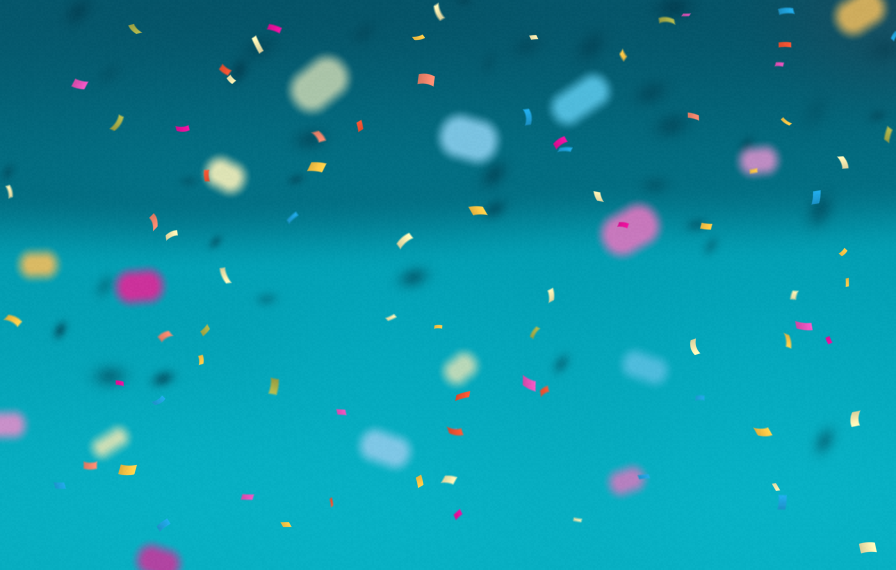
This background is drawn by a WebGL 2 fragment shader. Its source:

```glsl
#version 300 es
precision highp float;

uniform vec2 u_resolution;
out vec4 outColor;

// Lengths are fractions of the canvas height.
const int PIECE_COUNT = 84;
const int BOKEH_COUNT = 16;
const int SHADOW_COUNT = 36;
const vec2 PIECE_HALF_SIZE = vec2(0.0125, 0.0080);
const vec2 BOKEH_HALF_SIZE = vec2(0.048, 0.036);
const float PIECE_BLUR = 0.0022;
const float BOKEH_BLUR = 0.015;
const float SHADOW_RADIUS = 0.021;
const float SHADOW_STRENGTH = 0.55;
const float GRAIN = 0.014;
const float GRAIN_SCALE = 320.0;

const vec3 WALL_TOP = vec3(0.020, 0.335, 0.415);
const vec3 WALL_SHADE = vec3(0.010, 0.435, 0.515);
const vec3 WALL_LIT = vec3(0.010, 0.625, 0.705);
const vec3 WALL_BOTTOM = vec3(0.030, 0.695, 0.770);
const vec3 CORNER_GREY = vec3(0.11, 0.29, 0.36);
const vec3 SHADOW_COLOR = vec3(0.005, 0.20, 0.27);

const vec3 PIECE_COLORS[8] = vec3[8](
    vec3(0.90, 0.06, 0.60), vec3(0.93, 0.32, 0.19),
    vec3(0.97, 0.77, 0.27), vec3(0.95, 0.91, 0.68),
    vec3(0.12, 0.63, 0.86), vec3(0.94, 0.52, 0.42),
    vec3(0.89, 0.32, 0.72), vec3(0.66, 0.68, 0.28));
const vec3 BOKEH_COLORS[8] = vec3[8](
    vec3(0.87, 0.89, 0.71), vec3(0.82, 0.56, 0.79),
    vec3(0.32, 0.74, 0.87), vec3(0.85, 0.88, 0.72),
    vec3(0.86, 0.16, 0.60), vec3(0.94, 0.74, 0.36),
    vec3(0.87, 0.46, 0.75), vec3(0.50, 0.78, 0.90));

float hash(vec2 p) {
    return fract(sin(dot(p, vec2(127.1, 311.7))) * 43758.5453);
}

float noise(vec2 p) {
    vec2 cell = floor(p), f = fract(p);
    f = f * f * (3.0 - 2.0 * f);
    return mix(mix(hash(cell), hash(cell + vec2(1, 0)), f.x),
               mix(hash(cell + vec2(0, 1)), hash(cell + vec2(1, 1)), f.x), f.y);
}

// Evenly spread but irregular points in the unit square
vec2 scatter(float id, float seed) {
    vec2 jitter = vec2(hash(vec2(id, seed)), hash(vec2(id, seed + 1.0)));
    return fract(id * vec2(0.7549, 0.5698) + seed * 0.37 + 0.16 * jitter);
}

vec2 rotate(vec2 p, float angle) {
    float c = cos(angle), s = sin(angle);
    return vec2(c * p.x + s * p.y, c * p.y - s * p.x);
}

float roundedBox(vec2 p, vec2 halfSize, float radius) {
    vec2 d = abs(p) - halfSize + radius;
    return length(max(d, 0.0)) + min(max(d.x, d.y), 0.0) - radius;
}

float coverage(float dist, float blur) {
    return 1.0 - smoothstep(-blur, blur, dist);
}

vec3 wall(vec2 p, float aspect) {
    float uneven = noise(p * vec2(3.0, 5.0)) - 0.5;
    float edge = p.y + 0.025 * (0.5 - p.x / aspect) + 0.03 * uneven;
    vec3 lit = mix(WALL_BOTTOM, WALL_LIT, smoothstep(0.05, 0.58, p.y));
    vec3 shade = mix(WALL_SHADE, WALL_TOP, smoothstep(0.66, 1.0, p.y));
    vec3 color = mix(lit, shade, smoothstep(0.53, 0.67, edge));
    float corner = length((p - vec2(aspect, 1.0)) * vec2(1.0, 1.3));
    color = mix(color, CORNER_GREY, 0.7 * (1.0 - smoothstep(0.0, 0.32, corner)));
    return color * (1.0 + 0.04 * uneven);
}

void main() {
    float aspect = u_resolution.x / u_resolution.y;
    vec2 p = gl_FragCoord.xy / u_resolution.y;
    float pixel = 1.0 / u_resolution.y;
    vec3 color = wall(p, aspect);

    // Soft shadows on the wall, denser towards the top
    for (int i = 0; i < SHADOW_COUNT; i++) {
        float id = float(i);
        vec2 spot = scatter(id, 3.0);
        vec2 center = vec2(spot.x * aspect, mix(0.15, 1.0, sqrt(spot.y)));
        vec2 q = rotate(p - center, 1.2 * hash(vec2(id, 5.0)));
        q /= SHADOW_RADIUS * mix(0.5, 1.15, hash(vec2(id, 6.0))) * vec2(1.25, 0.85);
        float strength = SHADOW_STRENGTH * mix(0.3, 1.0, hash(vec2(id, 7.0)));
        color = mix(color, SHADOW_COLOR, strength * exp(-dot(q, q)));
    }

    // Large pieces out of focus
    for (int i = 0; i < BOKEH_COUNT; i++) {
        float id = float(i);
        vec2 center = scatter(id, 11.0) * vec2(aspect, 1.0);
        vec2 q = rotate(p - center, 1.4 * (hash(vec2(id, 13.0)) - 0.4));
        vec2 halfSize = BOKEH_HALF_SIZE * mix(0.6, 1.15, hash(vec2(id, 14.0)));
        halfSize.y *= mix(0.65, 1.0, hash(vec2(id, 15.0)));
        float alpha = coverage(roundedBox(q, halfSize, halfSize.y * 0.95), BOKEH_BLUR);
        color = mix(color, BOKEH_COLORS[i % 8], alpha * mix(0.75, 1.0, hash(vec2(id, 16.0))));
    }

    // Small sharp pieces, skewed and slightly bent
    for (int i = 0; i < PIECE_COUNT; i++) {
        float id = float(i);
        vec2 center = scatter(id, 21.0) * vec2(aspect, 1.0);
        float turn = hash(vec2(id, 23.0)) - 0.5;
        vec2 q = rotate(p - center, 9.0 * turn * abs(turn));
        q.x += q.y * 1.2 * (hash(vec2(id, 24.0)) - 0.5);
        q.y += q.x * q.x * 40.0 * (hash(vec2(id, 25.0)) - 0.5);
        vec2 halfSize = PIECE_HALF_SIZE * mix(0.5, 1.2, hash(vec2(id, 26.0)));
        halfSize.y *= mix(0.45, 1.0, hash(vec2(id, 27.0)));
        float blur = max(PIECE_BLUR * mix(0.5, 1.4, hash(vec2(id, 28.0))), 0.7 * pixel);
        float alpha = coverage(roundedBox(q, halfSize, 0.001), blur);
        vec3 paper = PIECE_COLORS[int(8.0 * hash(vec2(id, 29.0)))];
        color = mix(color, paper * (1.0 + 8.0 * q.x), alpha);
    }

    // Fine grain
    color += GRAIN * (hash(floor(p * GRAIN_SCALE)) - 0.5);
    outColor = vec4(color, 1.0);
}
```
